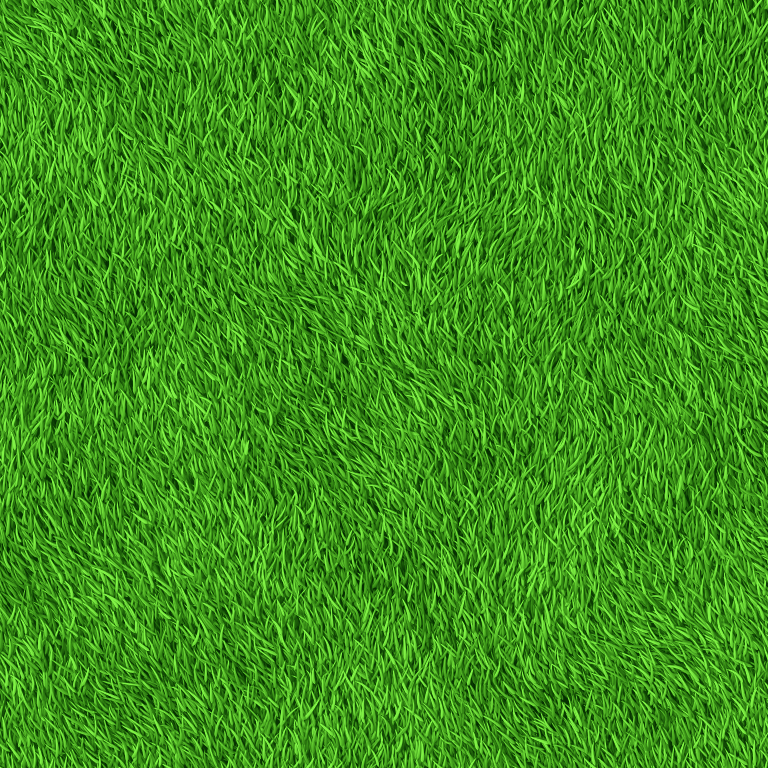
A WebGL 2 fragment shader for this texture:

```glsl
#version 300 es
precision highp float;
// Dense lawn seen from above: layered, tapered blades over dark soil shade.

uniform vec2 u_resolution;
out vec4 fragColor;

// Integer hash: three random values in 0..1 for a cell and a seed.
vec3 hash3(vec2 cell, int seed) {
    uvec3 v = uvec3(ivec3(ivec2(cell), seed) + 1000);
    v = v * 1664525u + 1013904223u;
    v.x += v.y * v.z;
    v.y += v.z * v.x;
    v.z += v.x * v.y;
    v ^= v >> 16u;
    v.x += v.y * v.z;
    v.y += v.z * v.x;
    v.z += v.x * v.y;
    return vec3(v >> 8u) / 16777216.0;
}

float cornerSlope(vec2 cell, vec2 offset, int seed) {
    float angle = 6.2832 * hash3(cell, seed).x;
    return dot(vec2(cos(angle), sin(angle)), offset);
}

float gradientNoise(vec2 p, int seed) {
    vec2 i = floor(p), f = p - i;
    vec2 u = f * f * f * (f * (f * 6.0 - 15.0) + 10.0);
    vec2 e = vec2(1.0, 0.0);
    float low = mix(cornerSlope(i, f, seed), cornerSlope(i + e, f - e, seed), u.x);
    float high = mix(cornerSlope(i + e.yx, f - e.yx, seed), cornerSlope(i + 1.0, f - 1.0, seed), u.x);
    return mix(low, high, u.y);
}

// Lays one blade and its soft shadow over the brightness so far.
float layBlade(float shade, vec2 d, float lean, float depth, vec3 shape, vec3 look, float pixel) {
    vec2 axis = vec2(-sin(lean), cos(lean));
    float halfLength = mix(0.011, 0.019, shape.z);
    float along = dot(d, axis) / halfLength;
    if (abs(along) > 1.0) return shade;

    float bend = 0.006 * (look.x - 0.5);
    float across = dot(d, vec2(axis.y, -axis.x)) - bend * (along * along - 0.3);
    float rise = 0.5 + 0.5 * along;
    float width = mix(0.0014, 0.0024, look.y) * sqrt(1.0 - rise) * smoothstep(0.0, 0.2, rise);

    float shadow = 1.0 - smoothstep(width, width + 0.0026, abs(across - 0.0009));
    shade *= 1.0 - 0.32 * shadow * smoothstep(0.0, 0.2, 1.0 - abs(along));

    float cover = clamp((width - abs(across)) / pixel + 0.5, 0.0, 1.0);
    cover *= min(1.0, 2.0 * width / pixel);
    float side = clamp(across / max(width, 0.0003), -1.0, 1.0);
    float tone = 0.14 + 0.87 * depth + 0.5 * (look.z - 0.5);
    tone += 0.24 * along - 0.15 * side;
    return mix(shade, tone, cover);
}

void main() {
    vec2 p = gl_FragCoord.xy / u_resolution.y;
    float pixel = 1.0 / u_resolution.y;

    // Slowly turning growth direction, mostly up and to the left.
    float flow = 0.22 + 0.9 * gradientNoise(p * 3.5, 91) + 0.6 * gradientNoise(p * 9.0, 92);

    // Blades from the ground up, one per cell in each shifted layer.
    const int layers = 18;
    float shade = 0.0;
    for (int layer = 0; layer < layers; layer++) {
        float depth = (float(layer) + 0.5) / float(layers);
        vec2 grid = p * 50.0 + hash3(vec2(7.0), layer).xy;
        vec2 home = floor(grid);
        for (int y = -1; y <= 1; y++) {
            for (int x = -1; x <= 1; x++) {
                vec2 cell = home + vec2(x, y);
                vec3 shape = hash3(cell, layer * 2 + 200);
                vec3 look = hash3(cell, layer * 2 + 201);
                float spread = fract(look.x * 37.0) + fract(look.y * 53.0) - 1.0;
                vec2 d = (grid - cell - shape.xy) / 50.0;
                shade = layBlade(shade, d, flow + 0.85 * spread, depth, shape, look, pixel);
            }
        }
    }

    // Faint broad patches, then brightness to green.
    shade += 0.12 * gradientNoise(p * 6.0, 93);
    shade = clamp(shade, -0.05, 1.15);
    vec3 green = vec3(0.03, 0.20, 0.01) + shade * vec3(0.30, 0.65, 0.07);
    green += shade * shade * vec3(0.10, 0.0, 0.14);
    fragColor = vec4(green, 1.0);
}
```
